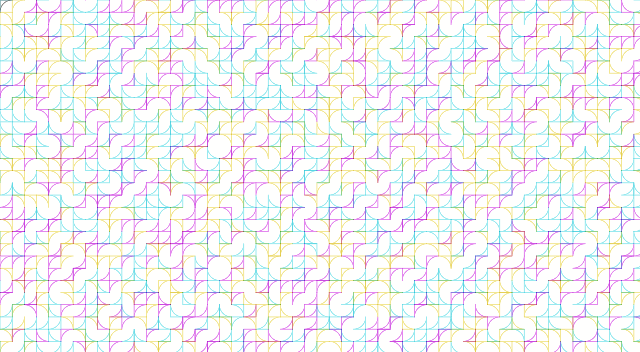
Reproduce this pattern procedurally as a WebGL 2 fragment shader.

```glsl
#version 300 es
precision highp float;
// Draws a grid of thin cyan, magenta and yellow corner tiles, each a quarter arc with its two outer edges.

#define COLUMNS 52.5
#define LINE_WIDTH 0.039
#define CYAN_SHARE 0.38
#define YELLOW_SHARE 0.31
#define STRAY_SHARE 0.18
#define PAPER vec3(1.0, 1.0, 0.995)
#define CYAN vec3(0.15, 0.82, 0.88)
#define YELLOW vec3(0.89, 0.79, 0.11)
#define MAGENTA vec3(0.77, 0.02, 0.87)
#define BLACK vec3(0.05)

uniform vec2 u_resolution;
out vec4 fragColor;

float hash(vec2 p) {
    return fract(sin(dot(p, vec2(127.1, 311.7))) * 43758.5453);
}

// Distance to the outline between a rounded corner and the square corner at the origin.
float cornerDistance(vec2 q) {
    vec2 beyond = q - clamp(q, 0.0, 1.0);
    float edges = min(length(vec2(beyond.x, q.y)), length(vec2(q.x, beyond.y)));
    float arc = max(q.x, q.y) > 1.0 ? 2.0 : abs(length(q - 1.0) - 1.0);
    return min(edges, arc);
}

// Share of a pixel covered by a line, also when it is thinner than the pixel.
float lineCoverage(float d, float pixel) {
    return clamp(0.5 * (LINE_WIDTH + pixel) - d, 0.0, min(LINE_WIDTH, pixel)) / pixel;
}

// Ink of one tile; each ink favours its own pair of corners.
vec3 tileInk(vec2 cell, vec2 p, float pixel) {
    float pick = hash(cell + 3.7);
    float side = step(0.5, hash(cell + 41.3));
    vec3 ink = MAGENTA;
    vec2 corner = vec2(side);
    if (pick < CYAN_SHARE) {
        ink = CYAN;
        corner = vec2(side, 1.0);
    } else if (pick < CYAN_SHARE + YELLOW_SHARE) {
        ink = YELLOW;
        corner = vec2(side, 0.0);
    }
    if (hash(cell + 77.9) < STRAY_SHARE) {
        corner = vec2(side, step(0.5, hash(cell + 19.1)));
    }
    // The first tile is black.
    if (cell == vec2(0.0)) {
        ink = BLACK;
        corner = vec2(0.0);
    }
    vec2 q = mix(p, 1.0 - p, corner);
    return mix(vec3(1.0), ink, lineCoverage(cornerDistance(q), pixel));
}

void main() {
    // Cells count from the top left.
    float pixel = COLUMNS / u_resolution.x;
    vec2 p = vec2(gl_FragCoord.x, u_resolution.y - gl_FragCoord.y) * pixel;
    vec2 home = floor(p);

    // Inks of neighbouring tiles multiply where their edges meet.
    vec3 color = PAPER;
    for (int y = -1; y <= 1; y++) {
        for (int x = -1; x <= 1; x++) {
            vec2 cell = home + vec2(x, y);
            color *= tileInk(cell, p - cell, pixel);
        }
    }
    fragColor = vec4(color, 1.0);
}
```
